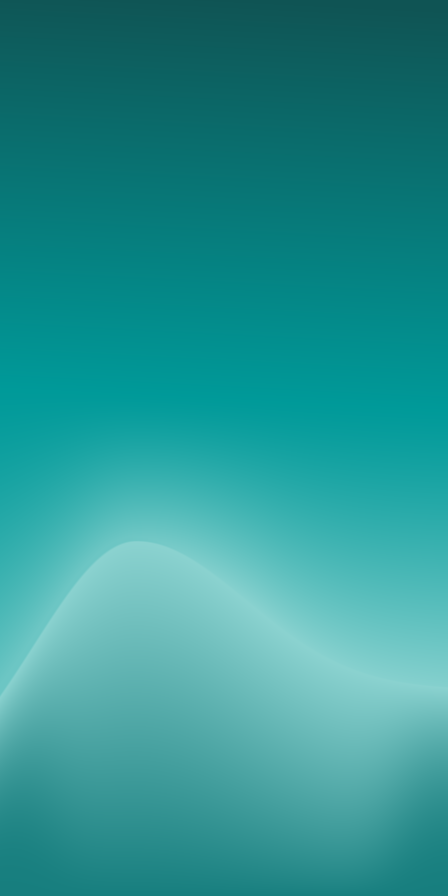
This background is drawn by a Shadertoy shader. Its source:

```glsl
// A teal sky brightens downward into a pale glow above one smooth wave.
// The crest is an asymmetric Gaussian; the glow and the body of the wave are
// gradients measured relative to the height of that crest.

const vec3 SKY_TOP  = vec3(0.060, 0.330, 0.330);
const vec3 SKY_TEAL = vec3(0.000, 0.602, 0.600);
const vec3 PALE     = vec3(0.545, 0.825, 0.815);
const vec3 DEEP     = vec3(0.090, 0.495, 0.495);

const float SKY_TILT    = 0.025;             // drop of the sky bands to the right
const float HORIZON     = 0.555;             // height of the purest teal
const vec2  CREST       = vec2(0.305, 0.396);
const vec2  BASE_HEIGHT = vec2(0.100, 0.230); // left, right of the crest
const vec2  CREST_WIDTH = vec2(0.325, 0.343); // left, right of the crest
const float GLOW_LEFT   = 0.78;              // weaker glow keeps the left rim visible
const float EDGE_SHADE  = 1.2;               // extra falloff at both sides

float gaussian(float x, float width) {
    float q = x / width;
    return exp(-q * q);
}

float waveHeight(float x) {
    bool left = x < CREST.x;
    float base = left ? BASE_HEIGHT.x : BASE_HEIGHT.y;
    float width = left ? CREST_WIDTH.x : CREST_WIDTH.y;
    return base + (CREST.y - base) * gaussian(x - CREST.x, width);
}

vec3 skyColor(vec2 uv, float height) {
    float y = uv.y + SKY_TILT * (uv.x - 0.5);
    vec3 sky = mix(SKY_TEAL, SKY_TOP, clamp((y - HORIZON) / (1.0 - HORIZON), 0.0, 1.0));

    // Glow rises from zero at the horizon to its full strength at the wave
    float nearness = clamp((HORIZON - y) / (HORIZON - height), 0.0, 1.0);
    float strength = mix(GLOW_LEFT, 1.0, smoothstep(0.25, 0.60, uv.x));
    float falloff = mix(1.35, 1.20, uv.x);
    return mix(sky, PALE, strength * pow(nearness, falloff));
}

vec3 waveColor(vec2 uv, float height) {
    float level = clamp(uv.y / height, 0.0, 1.0);
    float sides = gaussian(uv.x, 0.12) + gaussian(1.0 - uv.x, 0.12);
    float falloff = mix(1.0, 0.8, smoothstep(0.3, 0.8, uv.x)) + EDGE_SHADE * sides;
    return mix(DEEP, PALE, pow(level, falloff));
}

void mainImage(out vec4 fragColor, in vec2 fragCoord) {
    vec2 uv = fragCoord / iResolution.xy;
    float height = waveHeight(uv.x);

    // Antialias across the slope of the crest
    float edge = uv.y - height;
    float soft = max(fwidth(edge), 0.0005);
    float above = smoothstep(-soft, soft, edge);

    vec3 color = mix(waveColor(uv, height), skyColor(uv, height), above);
    fragColor = vec4(color, 1.0);
}
```
